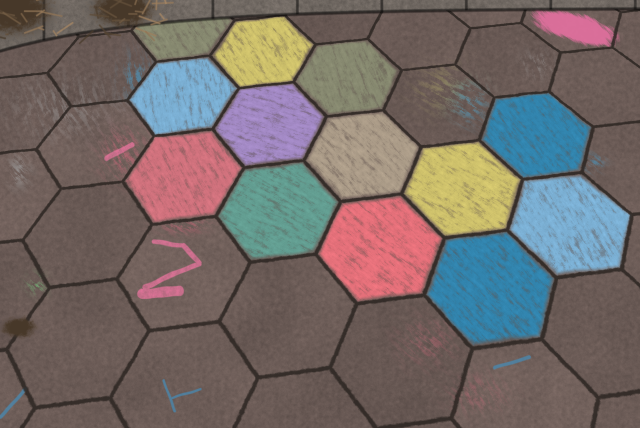
This texture is drawn by a WebGL 1 fragment shader. Its source:

```glsl
precision highp float;
uniform vec2 u_resolution;

vec2 hash2(vec2 p) {
  p = vec2(dot(p, vec2(127.1, 311.7)), dot(p, vec2(269.5, 183.3)));
  return fract(sin(p) * 4375.85) * 2.0 - 1.0;
}

float corner(vec2 i, vec2 f, vec2 o) { return dot(hash2(i + o), f - o); }

float gradientNoise(vec2 p) {
  vec2 i = floor(p), f = fract(p), u = f * f * (3.0 - 2.0 * f);
  return mix(mix(corner(i, f, vec2(0)), corner(i, f, vec2(1, 0)), u.x),
    mix(corner(i, f, vec2(0, 1)), corner(i, f, vec2(1)), u.x), u.y);
}

float fbm(vec2 p) {
  float sum = 0.0, gain = 0.6;
  for (int k = 0; k < 4; k++) {
    sum += gain * gradientNoise(p);
    p = mat2(1.6, 1.2, -1.2, 1.6) * p + 3.7;
    gain *= 0.55;
  }
  return sum;
}

// Oblique paving plane to axial hexagon coordinates
vec2 toLattice(vec2 p) {
  vec2 a = vec2(0.1883, 0.0596) + 0.0345 * p;
  vec2 b = vec2(-0.0355, 0.16) + 0.0844 * p;
  vec2 e = p - vec2(0.6328, 0.2871);
  return vec2(e.x * b.y - b.x * e.y, a.x * e.y - e.x * a.y) / (a.x * b.y - b.x * a.y);
}

vec2 hexCell(vec2 h) {
  vec3 cube = vec3(h, -h.x - h.y), r = floor(cube + 0.5), d = abs(r - cube);
  if (d.x > d.y && d.x > d.z) r.x = -r.y - r.z;
  else if (d.y > d.z) r.y = -r.x - r.z;
  return r.xy;
}

// Chalk colour and coverage of each tile
vec4 tileChalk(vec2 c) {
  if (c == vec2(0, -1) || c == vec2(2, 0)) return vec4(0.82, 0.77, 0.42, 0.95);
  if (c == vec2(-1, 0) || c == vec2(3, 0)) return vec4(0.48, 0.70, 0.85, 0.94);
  if (c == vec2(0)) return vec4(0.64, 0.54, 0.78, 0.96);
  if (c == vec2(1, -1) || c == vec2(-1)) return vec4(0.54, 0.56, 0.45, 0.86);
  if (c == vec2(1, 0)) return vec4(0.68, 0.62, 0.54, 0.94);
  if (c == vec2(-1, 1)) return vec4(0.85, 0.45, 0.50, 0.9);
  if (c == vec2(1)) return vec4(0.91, 0.44, 0.48, 0.96);
  if (c == vec2(0, 1)) return vec4(0.38, 0.63, 0.58, 0.93);
  if (c == vec2(3, -1) || c == vec2(2, 1)) return vec4(0.18, 0.52, 0.69, 0.95);
  return vec4(0);
}

// Soft spot: centre in xy, radii in zw
float smear(vec2 p, vec4 spot) {
  vec2 d = (p - spot.xy) / spot.zw;
  return exp(-dot(d, d));
}

// Line from xy to zw
float stroke(vec2 p, vec4 s, float width) {
  vec2 ab = s.zw - s.xy, d = p - s.xy;
  d -= ab * clamp(dot(d, ab) / dot(ab, ab), 0.0, 1.0);
  return 1.0 - smoothstep(width, width + 0.004, length(d));
}

void main() {
  vec2 p = vec2(1.5, 1) * gl_FragCoord.xy / u_resolution;
  p.y = 1.0 - p.y;
  float aa = 1.0 / u_resolution.y, broad = fbm(p * 7.0), grain = fbm(p * 95.0);
  vec2 wobble = vec2(gradientNoise(p * 24.0), gradientNoise(p * 24.0 + 9.0));

  // Hexagonal tiles
  vec2 h = toLattice(p + 0.002 * wobble), cell = hexCell(h), d = h - cell;
  float edge = 0.5 - max(abs(d.x + 0.5 * d.y), max(abs(0.5 * d.x + d.y), 0.5 * abs(d.x - d.y)));
  vec3 col = vec3(0.425, 0.362, 0.342) * (1.0 + 0.05 * hash2(cell).x + 0.16 * broad + 0.22 * grain);

  // Rubbed chalk, with strokes turned per tile
  float turn = 0.9 + 0.6 * hash2(cell + 4.0).y;
  vec2 s = mat2(cos(turn), -sin(turn), sin(turn), cos(turn)) * p;
  float streak = fbm(s * vec2(22, 100));
  float worn = smoothstep(-0.42, 0.02, streak + 0.35 * grain + 0.25 * broad);
  vec4 chalk = tileChalk(cell);
  float cover = chalk.a * mix(0.58, 1.0, worn) * smoothstep(0.0, 0.06, edge + 0.05 * broad);
  col = mix(col, chalk.rgb * (1.0 + 0.16 * streak + 0.1 * grain), cover);

  // Loose smears on bare tiles
  float dust = smoothstep(-0.12, 0.28, streak + 0.3 * grain) * (1.0 - step(0.1, chalk.a));
  float pink = smear(p, vec4(0.29, 0.36, 0.05, 0.055)) + 0.6 * smear(p, vec4(1.0, 0.8, 0.06, 0.05))
    + 0.6 * smear(p, vec4(1.12, 0.92, 0.06, 0.04)) + smear(p, vec4(0.43, 0.525, 0.05, 0.02));
  float blue = smear(p, vec4(0.32, 0.18, 0.035, 0.05)) + smear(p, vec4(1.1, 0.24, 0.04, 0.045))
    + smear(p, vec4(1.39, 0.38, 0.025, 0.02));
  float pale = 0.6 * smear(p, vec4(0.15, 0.25, 0.12, 0.07)) + smear(p, vec4(0.045, 0.4, 0.025, 0.035))
    + 0.7 * smear(p, vec4(1.26, 0.15, 0.035, 0.03));
  col = mix(col, vec3(0.62, 0.58, 0.38), 0.6 * dust * smear(p, vec4(1.05, 0.21, 0.07, 0.05)));
  col = mix(col, vec3(0.62), 0.7 * pale * dust);
  col = mix(col, vec3(0.82, 0.4, 0.48), 0.6 * pink * dust);
  col = mix(col, vec3(0.3, 0.56, 0.7), 0.75 * blue * dust);
  col = mix(col, vec3(0.45, 0.66, 0.45), dust * smear(p, vec4(0.087, 0.665, 0.022, 0.022)));
  vec2 t = p - vec2(1.35, 0.066);
  float patch = length(vec2(t.x, t.y - 0.25 * t.x) / vec2(0.1, 0.034)) + 0.5 * streak;
  col = mix(col, vec3(0.9, 0.44, 0.63), 0.9 - 0.9 * smoothstep(0.75, 1.1, patch));

  // Drawn chalk lines
  vec2 q = p + 0.006 * wobble;
  float line = max(stroke(q, vec4(0.36, 0.566, 0.43, 0.575), 0.003), stroke(q, vec4(0.43, 0.575, 0.468, 0.612), 0.004));
  line = max(line, max(stroke(q, vec4(0.468, 0.615, 0.34, 0.67), 0.004), stroke(q, vec4(0.335, 0.685, 0.42, 0.68), 0.01)));
  line = max(line, stroke(q, vec4(0.25, 0.37, 0.31, 0.34), 0.004));
  col = mix(col, vec3(0.88, 0.45, 0.6), line * (0.8 + 0.4 * grain));
  line = max(stroke(q, vec4(0.385, 0.89, 0.41, 0.96), 0.001), stroke(q, vec4(0.4, 0.93, 0.47, 0.91), 0.001));
  line = max(line, max(stroke(q, vec4(0, 0.975, 0.06, 0.91), 0.002), stroke(q, vec4(1.16, 0.86, 1.24, 0.835), 0.002)));
  col = mix(col, vec3(0.28, 0.54, 0.7), line * 0.75);

  // Joints, then the kerb row
  float joint = 1.0 - smoothstep(0.007, 0.014 + max(5.0 * aa, 0.012), edge + 0.012 * grain);
  col = mix(col, vec3(0.17, 0.145, 0.13), joint * 0.85);
  float kerb = p.y - 0.0195 - 0.1 * exp(-p.x / 0.35);
  float brick = abs(fract(p.x / 0.198 - 3.02) - 0.5) * 0.198;
  vec3 stone = vec3(0.44, 0.41, 0.385) * (1.0 + 0.3 * grain + 0.2 * broad);
  stone *= mix(0.5, 1.0, smoothstep(0.001, 0.003 + aa, brick));
  col = mix(stone, col, smoothstep(-aa, aa, kerb));
  col *= mix(0.45, 1.0, smoothstep(0.001, 0.004 + aa, abs(kerb)));

  // Moss and dry grass
  float litter = smear(p, vec4(0.03, 0.02, 0.1, 0.07)) + smear(p, vec4(0.29, 0.02, 0.08, 0.05))
    + smear(p, vec4(0.045, 0.765, 0.045, 0.027));
  col = mix(col, vec3(0.28, 0.22, 0.16), smoothstep(0.3, 0.8, litter + 0.4 * grain));
  for (int k = 0; k < 48; k++) {
    float n = float(k);
    vec2 r = hash2(vec2(n, 3)), root = vec2(mod(n, 2.0) * 0.25 + 0.04, 0.03) + r * vec2(0.1, 0.055);
    float blade = stroke(p, vec4(root, root + hash2(vec2(n, 8)) * vec2(0.05, 0.03)), 0.0);
    col = mix(col, vec3(0.56, 0.45, 0.33) * (0.8 + 0.4 * r.x), blade * 0.75);
  }
  gl_FragColor = vec4(clamp(col, 0.0, 1.0), 1.0);
}
```
